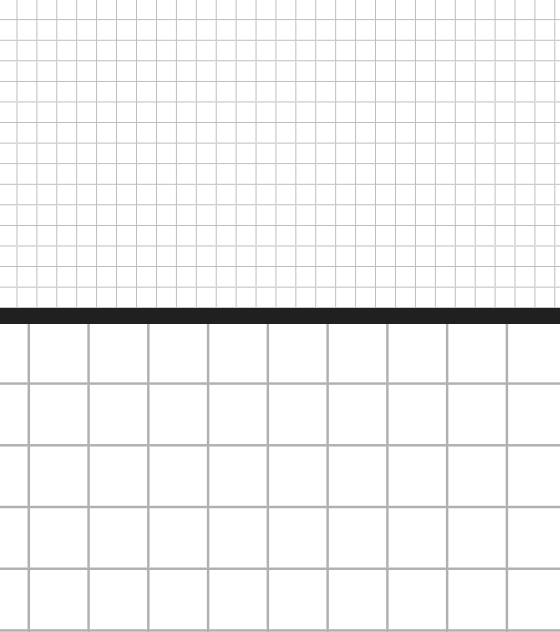
Top: the whole. Bottom: its middle third, enlarged.
A Shadertoy shader for this pattern:

```glsl
const vec3 PAPER = vec3(1.0);
const vec3 INK = vec3(0.69);

// All lengths are fractions of the canvas height
const vec2 PITCH = vec2(0.06468, 0.0668);
const vec2 FIRST_LINE = vec2(0.0551, 0.0010);
const float LINE_WIDTH = 0.00266;

// Distance on each axis to the nearest repeated line
vec2 lineDistance(vec2 p, vec2 pitch, vec2 origin) {
    return abs(fract((p - origin) / pitch + 0.5) - 0.5) * pitch;
}

// Share of a pixel-wide box covered by a line of the given width
vec2 lineCoverage(vec2 dist, float width, float pixel) {
    vec2 overlap = 0.5 * (width + pixel) - dist;
    return clamp(overlap, 0.0, min(width, pixel)) / pixel;
}

void mainImage(out vec4 fragColor, in vec2 fragCoord) {
    float pixel = 1.0 / iResolution.y;
    vec2 p = fragCoord * pixel;

    // Ruled grid
    vec2 dist = lineDistance(p, PITCH, FIRST_LINE);
    vec2 ruled = lineCoverage(dist, LINE_WIDTH, pixel);
    float grid = max(ruled.x, ruled.y);

    fragColor = vec4(mix(PAPER, INK, grid), 1.0);
}
```
